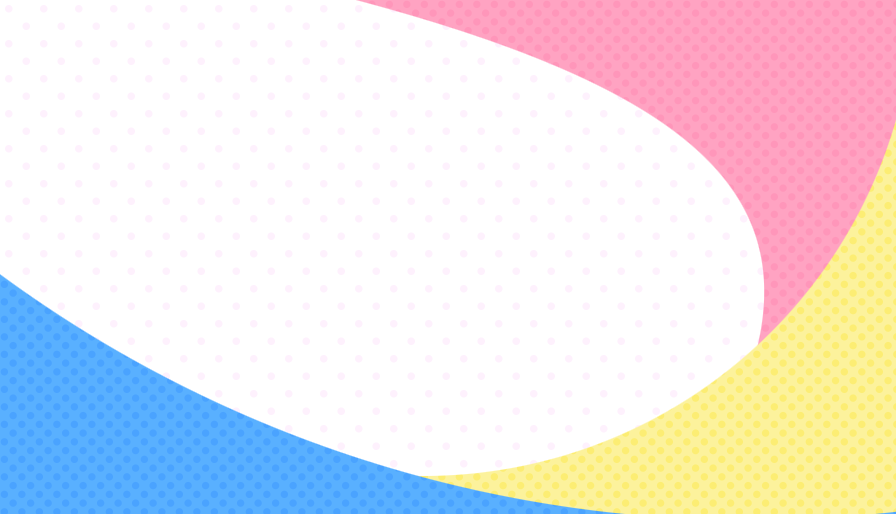
A Shadertoy shader for this background:

```glsl
// Flat backdrop of sweeping blue, pink and yellow corners round a white field.
// Circles and a conic cut the areas; staggered dot grids fill each one.
// All lengths are fractions of the canvas width, measured from the top left.

// Smooth coverage of the side where the field is positive.
float cover(float field) {
    return clamp(field / max(fwidth(field), 1e-6) + 0.5, 0.0, 1.0);
}

// Staggered dots: a square grid with a second dot in the middle of each cell.
float dots(vec2 p, float pitch, float radius) {
    vec2 corner = (fract(p / pitch + 0.25) - 0.5) * pitch;
    vec2 middle = (fract(p / pitch + 0.75) - 0.5) * pitch;
    float pixel = 1.0 / iResolution.x;
    float d = min(length(corner), length(middle)) - radius;
    return clamp(0.5 - d / pixel, 0.0, 1.0);
}

// Positive outside the bent, egg-shaped edge of the white field.
float pinkField(vec2 p) {
    vec2 q = vec2(0.8529, 0.3255) - p;
    return -0.176 * q.x * q.x + 1.733 * q.x * q.y + 2.219 * q.y * q.y - q.x;
}

// Positive below the right-hand bowl, which runs level left of its centre.
float yellowField(vec2 p) {
    vec2 q = p - vec2(0.4729, -0.0171);
    return length(vec2(max(q.x, 0.0), q.y)) - 0.5483;
}

// Positive below the wide lower-left arc.
float blueField(vec2 p) {
    return length(p - vec2(0.8372, -0.8331)) - 1.4137;
}

void mainImage(out vec4 fragColor, in vec2 fragCoord) {
    vec2 p = vec2(fragCoord.x, iResolution.y - fragCoord.y) / iResolution.x;

    // Sparse pale dots for the field, dense ones for the corners
    float sparse = dots(p, 0.03906, 0.0042);
    float dense = dots(p, 0.01953, 0.0041);

    vec3 white = mix(vec3(1.0), vec3(0.995, 0.945, 0.993), sparse);
    vec3 pink = mix(vec3(1.0, 0.64, 0.76), vec3(1.0, 0.59, 0.73), dense);
    vec3 yellow = mix(vec3(0.99, 0.95, 0.61), vec3(0.99, 0.93, 0.45), dense);
    vec3 blue = mix(vec3(0.35, 0.69, 1.0), vec3(0.29, 0.64, 1.0), dense);

    // Layers from back to front
    vec3 color = mix(white, pink, cover(pinkField(p)));
    color = mix(color, yellow, cover(yellowField(p)));
    color = mix(color, blue, cover(blueField(p)));

    fragColor = vec4(color, 1.0);
}
```
